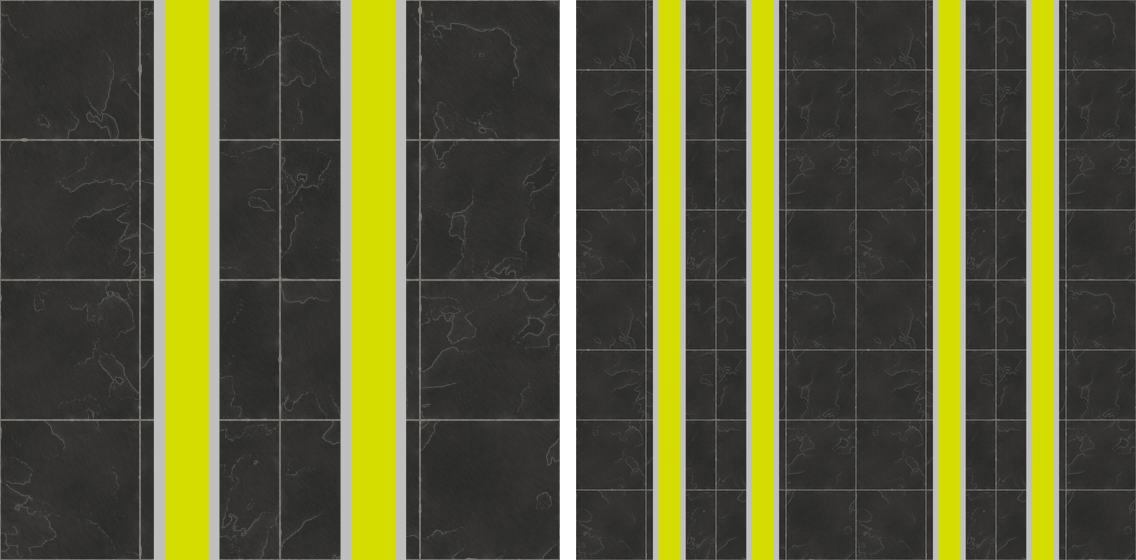
Left, the tile; right, the same tile 2 across and 2 down.
Write a Shadertoy shader that draws this texture.

```glsl
const vec3 SLATE_DARK = vec3(0.165, 0.165, 0.157);
const vec3 SLATE_LIGHT = vec3(0.245, 0.238, 0.235);
const vec3 RIDGE = vec3(0.37, 0.37, 0.36);
const vec3 GROUT = vec3(0.50, 0.49, 0.46);
const vec3 BORDER = vec3(0.75);
const vec3 STRIPE = vec3(0.835, 0.865, 0.0);

vec2 hash2(vec2 p) {
    vec3 q = fract(p.xyx * vec3(0.1031, 0.1030, 0.0973));
    q += dot(q, q.yzx + 33.33);
    return fract((q.xx + q.yz) * q.zy);
}

float cornerSlope(vec2 cell, vec2 offset, float period) {
    float angle = 6.2832 * hash2(mod(cell, period) + 7.0).x;
    return dot(vec2(cos(angle), sin(angle)), offset);
}

// Gradient noise that wraps after a whole number of cells
float noise(vec2 p, float period) {
    vec2 i = floor(p), f = p - i;
    vec2 u = f * f * f * (f * (f * 6.0 - 15.0) + 10.0);
    vec2 e = vec2(1.0, 0.0);
    return mix(mix(cornerSlope(i, f, period), cornerSlope(i + e, f - e, period), u.x),
               mix(cornerSlope(i + e.yx, f - e.yx, period), cornerSlope(i + 1.0, f - 1.0, period), u.x), u.y);
}

float fbm(vec2 p) {
    float sum = 0.0, amplitude = 0.6, period = 64.0;
    for (int i = 0; i < 5; i++) {
        sum += amplitude * noise(p, period);
        p *= 2.0;
        period *= 2.0;
        amplitude *= 0.48;
    }
    return sum;
}

mat2 rotation(float a) {
    return mat2(cos(a), sin(a), -sin(a), cos(a));
}

vec3 slate(vec2 local, vec2 id, float edge) {
    vec2 seed = hash2(id + 3.0);
    vec2 p = rotation(6.2832 * seed.x) * (local - 0.5) + 8.0 + 40.0 * hash2(id + 19.0);

    // Mottled stone with fine slanted grain
    float cloud = fbm(p * 2.2);
    vec2 g = rotation(0.6 + 0.5 * seed.y) * local + 0.05 * cloud;
    float grain = noise(g * vec2(14.0, 60.0) + 50.0 * seed, 256.0);
    float speck = noise(local * 55.0 + 90.0 * seed, 256.0);
    float tone = 0.3 + 0.55 * cloud + 0.24 * grain + 0.16 * speck + 0.12 * (seed.y - 0.5);
    vec3 color = mix(SLATE_DARK, SLATE_LIGHT, tone);

    // Cleft ridges: thin broken contours with a soft glow on the upper side
    for (int k = 0; k < 2; k++) {
        vec2 q = p * vec2(1.7, 1.0) + 5.3 * float(k);
        float height = fbm(q + 0.12 * fbm(q * 2.0 + 3.0)) - 0.05;
        float slope = max(fwidth(height) * iResolution.y, 2.0);
        float d = height / slope;
        float broken = smoothstep(-0.12, 0.3, noise(p * 2.5 + 11.0 * float(k), 256.0) + 0.3 * speck);
        float line = 1.0 - smoothstep(0.0003, 0.0017, abs(d));
        float glow = step(0.0, d) * exp(-max(d, 0.0) * 110.0);
        color = mix(color, RIDGE, broken * (0.55 * line + 0.16 * glow));
    }

    // Pale scuffs along the tile edge
    float scuff = exp(-edge * 110.0) * smoothstep(-0.1, 0.5, fbm(local * 7.0 + 30.0 * seed));
    return mix(color, RIDGE, 0.5 * scuff);
}

void mainImage(out vec4 fragColor, in vec2 fragCoord) {
    vec2 uv = fragCoord / iResolution.xy;
    float aa = 0.7 / iResolution.y;

    // Four by four tiles, joints on the canvas border
    vec2 id = mod(floor(uv * 4.0), 4.0);
    vec2 local = fract(uv * 4.0);
    vec2 toJoint = (0.5 - abs(local - 0.5)) / 4.0;
    float edge = min(toJoint.x, toJoint.y);
    vec3 color = slate(local, id, edge);

    // Grout with chipped, uneven sides
    float wobble = noise(uv * 72.0, 72.0);
    float chip = 0.0018 * smoothstep(0.3, 0.6, noise(uv * 48.0 + 0.37, 48.0));
    float jointHalf = 0.0015 + 0.0004 * wobble + chip;
    vec3 groutColor = GROUT * (1.0 + 0.16 * noise(uv * 160.0, 160.0));
    color = mix(groutColor, color, smoothstep(-aa, aa, edge - jointHalf));

    // Two bordered stripes, centred on the thirds
    float across = min(abs(uv.x - 1.0 / 3.0), abs(uv.x - 2.0 / 3.0));
    color = mix(BORDER, color, smoothstep(-aa, aa, across - 0.0586));
    color = mix(STRIPE, color, smoothstep(-aa, aa, across - 0.0391));

    fragColor = vec4(color, 1.0);
}
```
